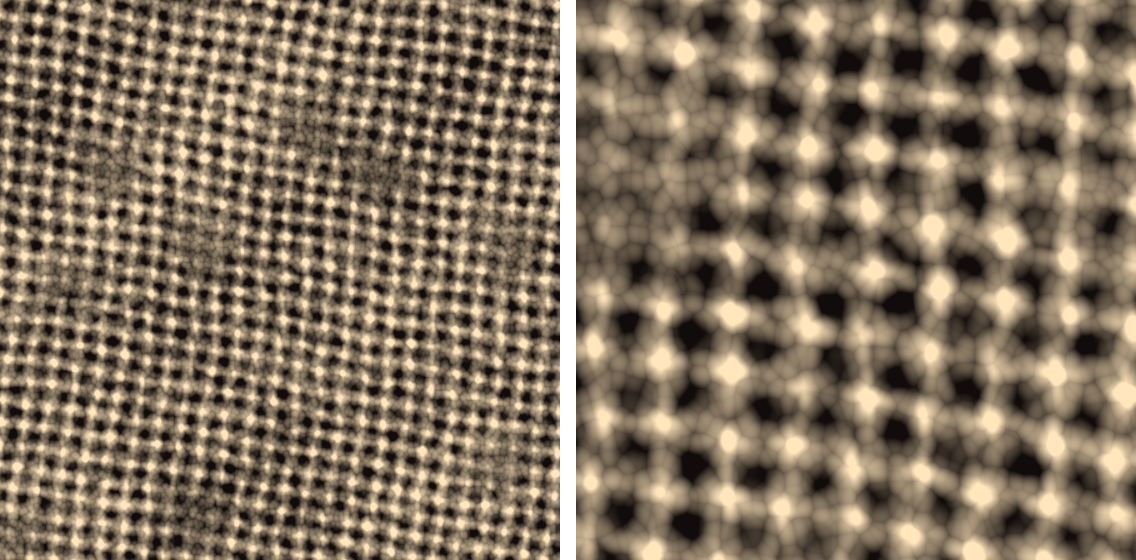
Left: the whole. Right: its middle third, enlarged.
Reproduce this texture procedurally as a three.js fragment shader.

```glsl
varying vec2 vUv;

const vec2 THREADS = vec2(25.2, 26.3);
const vec3 GAP_BROWN = vec3(0.16, 0.13, 0.11);
const vec3 FIBRE_CREAM = vec3(0.93, 0.83, 0.68);

vec2 hash2(vec2 cell) {
  vec2 k = vec2(dot(cell, vec2(127.1, 311.7)), dot(cell, vec2(269.5, 183.3)));
  return fract(sin(k) * 43758.5);
}

// Distance to the nearest scattered point
float cellular(vec2 p) {
  vec2 base = floor(p);
  float nearest = 2.0;
  for (int j = -1; j <= 1; j++) {
    for (int i = -1; i <= 1; i++) {
      vec2 cell = base + vec2(float(i), float(j));
      nearest = min(nearest, length(cell + hash2(cell) - p));
    }
  }
  return nearest;
}

float softSpot(vec2 d, vec2 falloff) {
  return exp(-dot(d * d, falloff));
}

// Raised crossing: a round core with a narrow upright and a broad side arm
float crossing(vec2 d) {
  d += 0.12 * vec2(d.y, -d.x);
  return 0.36 * softSpot(d, vec2(14.0, 13.0))
       + 0.28 * softSpot(d, vec2(80.0, 7.5))
       + 0.22 * softSpot(d, vec2(7.5, 55.0));
}

// Slanted thread grid, bent by slow waves
vec2 threadCoords(vec2 uv) {
  vec2 slanted = vec2(uv.x - 0.10 * uv.y, uv.y + 0.17 * uv.x);
  vec2 bend = 0.14 * sin(uv.yx * vec2(8.0, 6.0) + uv * 3.0 + vec2(0.6, 2.1))
            + 0.05 * sin(uv.yx * vec2(23.0, 19.0) - uv * 11.0);
  return slanted * THREADS + bend;
}

// Sum of bright crossings and dark gaps around p
float weave(vec2 p, float jitter) {
  vec2 base = floor(p);
  float relief = 0.0;
  for (int j = -1; j <= 1; j++) {
    for (int i = -1; i <= 1; i++) {
      vec2 cell = base + vec2(float(i), float(j));
      vec2 shift = hash2(cell) - 0.5;
      vec2 strength = hash2(cell + 57.0);
      vec2 d = p - cell - 0.5 - shift * jitter;
      vec2 gap = p - cell - vec2(0.98, 1.03) + shift.yx * jitter;
      relief += crossing(d) * mix(0.66, 1.14, strength.x);
      relief -= softSpot(gap, vec2(11.5, 13.5)) * mix(0.42, 0.74, strength.y);
    }
  }
  return relief;
}

// Soft fibre mottling, centred on zero
float fibreGrain(vec2 uv) {
  float coarse = cellular(uv * vec2(62.0, 52.0) + 3.0 * uv.yx);
  float fine = cellular(uv * vec2(112.0, 98.0) + 31.0);
  return 0.42 * (0.24 - coarse * coarse) + 0.40 * (0.24 - fine * fine);
}

// Scattered worn spots with wavy rims
float wornSpots(vec2 uv, float count) {
  vec2 wobble = 0.018 * sin(uv.yx * vec2(41.0, 35.0) + 1.3);
  float rim = cellular((uv + wobble) * count + 8.0);
  return 1.0 - smoothstep(0.04, 0.30, rim);
}

// Broad light and dark drift across the cloth
float drift(vec2 uv) {
  return 0.05 * sin(uv.x * 8.0 + 2.0 * sin(uv.y * 6.0))
       + 0.05 * sin(uv.y * 13.0 - uv.x * 9.0 + 1.0)
       + 0.04 * sin(uv.x * 27.0 + 3.0 * sin(uv.y * 17.0 + 0.7));
}

void main() {
  float worn = wornSpots(vUv, 3.2);
  float relief = 1.18 * weave(threadCoords(vUv), 0.20);
  float tone = 0.455 + relief * (1.0 - 0.70 * worn) - 0.12 * worn;
  tone += fibreGrain(vUv) + drift(vUv);

  vec3 cloth = mix(GAP_BROWN, FIBRE_CREAM, clamp(tone, -0.12, 1.1));
  gl_FragColor = vec4(cloth, 1.0);
}
```
